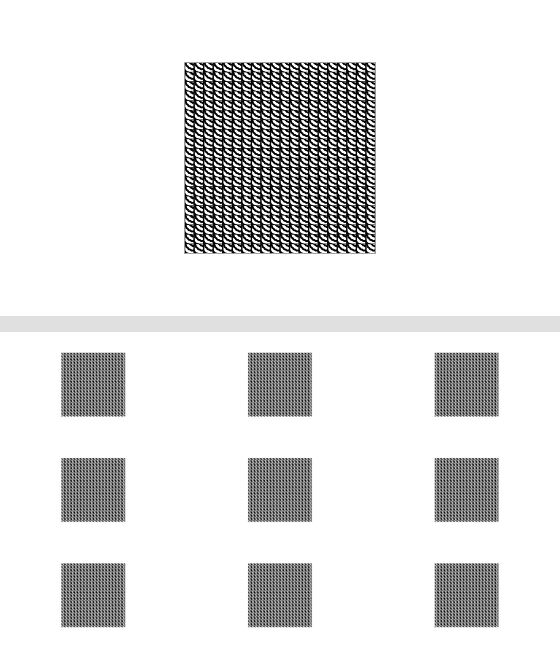
Top: one tile. Bottom: repeated 3 by 3.
Write a Shadertoy shader that draws this pattern.

```glsl
// A centred square panel of 20 by 20 cells, each cut by curved black and white bands.

const float CELLS = 20.0;        // repeats across and down
const float PANEL_SIDE = 0.604;  // side length in canvas heights
const float TAU = 6.2831853;
const vec3 PAPER = vec3(1.0);
const vec3 INK = vec3(0.02);

// Coverage of the region where the signed distance is negative.
float fillMask(float dist, float blur) {
    return 1.0 - smoothstep(-blur, blur, dist);
}

// Signed distance to an axis-aligned square.
float squareDistance(vec2 p, float halfSide) {
    vec2 d = abs(p) - halfSide;
    return length(max(d, 0.0)) + min(max(d.x, d.y), 0.0);
}

// White arcs around a point above the upper right corner, with rippled edges.
float arcBands(vec2 cell, vec2 centre, float period, float width, float blur) {
    vec2 p = cell - centre;
    float angle = atan(p.y, p.x);
    float radius = length(p) + 0.018 * sin(angle * 18.0);
    float offset = abs(fract(radius / period) - 0.5) * period;
    return fillMask(offset - 0.5 * width, blur);
}

// Black rules centred on the cell edges.
float gridRules(vec2 cell, vec2 width, float blur) {
    vec2 edge = 0.5 - abs(cell - 0.5);
    vec2 dist = edge - 0.5 * width;
    return max(fillMask(dist.x, blur), fillMask(dist.y, blur));
}

void mainImage(out vec4 fragColor, in vec2 fragCoord) {
    // Canvas heights, measured from the centre
    vec2 p = (fragCoord - 0.5 * iResolution.xy) / iResolution.y;
    float pixel = 1.0 / iResolution.y;

    // Repeating cell
    vec2 grid = (p / PANEL_SIDE + 0.5) * CELLS;
    vec2 cell = fract(grid);
    float blur = 0.6 * pixel * CELLS / PANEL_SIDE;

    // Bands, then rules over them
    float light = arcBands(cell, vec2(1.0, 1.25), 0.48, 0.27, blur);
    light *= 1.0 - gridRules(cell, vec2(0.15, 0.07), blur);

    // Panel on a plain margin
    float panel = fillMask(squareDistance(p, 0.5 * PANEL_SIDE), 0.6 * pixel);
    vec3 color = mix(PAPER, mix(INK, PAPER, light), panel);
    fragColor = vec4(color, 1.0);
}
```
